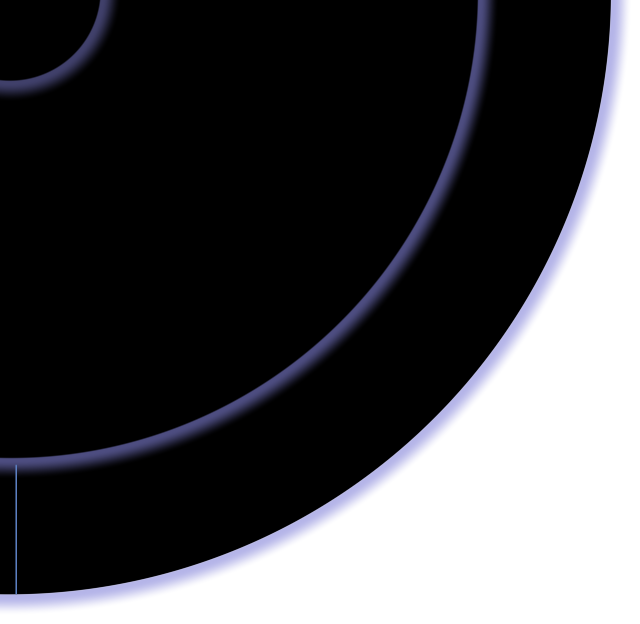
Give the GLSL for this background, as a WebGL 2 fragment shader.

```glsl
#version 300 es
precision highp float;

uniform vec2 u_resolution;
out vec4 fragColor;

// Signed distance to a circle given as center.xy, radius
float circle(vec2 p, vec3 c) {
    return length(p - c.xy) - c.z;
}

// Soft halo hugging the outside of a circle
float halo(float d, float pixel) {
    return smoothstep(-pixel, pixel, d) * (1.0 - smoothstep(0.004, 0.034, d));
}

void main() {
    // Height is one unit, measured down from the top left corner
    vec2 p = vec2(gl_FragCoord.x, u_resolution.y - gl_FragCoord.y) / u_resolution.y;
    float pixel = 1.0 / u_resolution.y;

    float inner = circle(p, vec3(0.016, -0.016, 0.1453));
    float middle = circle(p, vec3(0.0173, -0.0147, 0.7487));
    float outer = circle(p, vec3(0.0133, -0.0133, 0.966));

    // Black disc on white
    vec3 color = vec3(smoothstep(-0.7 * pixel, 0.7 * pixel, outer));

    // Periwinkle halos, the smallest one dimmer
    vec3 periwinkle = vec3(0.51, 0.51, 0.85);
    color = mix(color, periwinkle, 0.49 * halo(inner, pixel));
    color = mix(color, periwinkle, 0.59 * halo(middle, pixel));
    color = mix(color, periwinkle, 0.59 * halo(outer, pixel));

    // Thin vertical line between the two large circles
    float line = 1.0 - smoothstep(0.0004, 0.0004 + pixel, abs(p.x - 0.026));
    line *= smoothstep(-pixel, pixel, p.y - 0.745) * (1.0 - smoothstep(-pixel, pixel, outer));
    color = mix(color, vec3(0.36, 0.5, 0.76), line);

    fragColor = vec4(color, 1.0);
}
```
